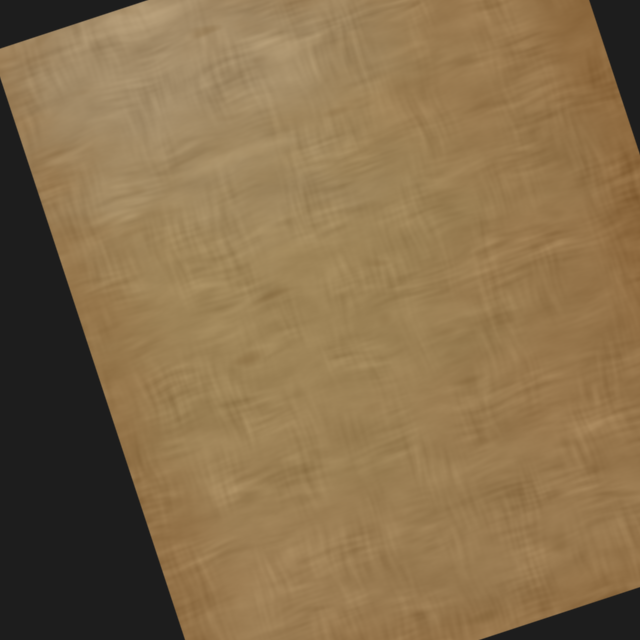
Reproduce this texture procedurally as a Shadertoy shader.

```glsl
// A tilted sheet of aged, fibrous tan paper lying on a near-black ground.

const vec3 GROUND = vec3(0.112);
const vec3 PAPER  = vec3(0.608, 0.487, 0.325);
const vec3 OLIVE  = vec3(0.618, 0.520, 0.345);
const vec3 PALE   = vec3(0.650, 0.565, 0.435);
const vec3 RUST   = vec3(0.535, 0.385, 0.215);
const vec3 STAIN  = vec3(0.430, 0.310, 0.150);

const float TILT = 0.3176;                      // radians, counterclockwise
const vec2 SHEET_MIN = vec2(0.2747, -0.2338);   // in tilted canvas units
const vec2 SHEET_MAX = vec2(1.1868, 0.8778);

const vec2 FIBRE_FREQ = vec2(20.0, 120.0);      // along, across
const float FIBRE_CONTRAST = 0.085;
const float CLOUD_CONTRAST = 0.085;
const float CREASE_CONTRAST = 0.075;

vec2 hashGradient(vec2 cell) {
    vec3 h = fract(cell.xyx * vec3(0.1031, 0.1030, 0.0973));
    h += dot(h, h.yzx + 33.33);
    float angle = 6.2832 * fract((h.x + h.y) * h.z);
    return vec2(cos(angle), sin(angle));
}

float gradientNoise(vec2 p) {
    vec2 i = floor(p), f = p - i;
    vec2 w = f * f * f * (f * (f * 6.0 - 15.0) + 10.0);
    float a = dot(hashGradient(i), f);
    float b = dot(hashGradient(i + vec2(1, 0)), f - vec2(1, 0));
    float c = dot(hashGradient(i + vec2(0, 1)), f - vec2(0, 1));
    float d = dot(hashGradient(i + vec2(1, 1)), f - vec2(1, 1));
    return mix(mix(a, b, w.x), mix(c, d, w.x), w.y);
}

float fbm(vec2 p) {
    float sum = 0.0, gain = 0.55;
    for (int i = 0; i < 5; i++) {
        sum += gain * gradientNoise(p);
        p = p * 2.03 + 17.3;
        gain *= 0.55;
    }
    return sum;
}

// Short streaks running along x, gathered in loose patches
float fibres(vec2 p) {
    float patches = smoothstep(-0.3, 0.4, gradientNoise(p * vec2(9.0, 14.0) + 5.0));
    float fine = gradientNoise(p * FIBRE_FREQ);
    float broad = gradientNoise(p * FIBRE_FREQ * vec2(0.7, 0.5) + 31.0);
    return patches * (0.65 * fine + 0.5 * broad);
}

float sheetDistance(vec2 p) {
    vec2 d = max(SHEET_MIN - p, p - SHEET_MAX);
    return max(d.x, d.y);
}

void mainImage(out vec4 fragColor, in vec2 fragCoord) {
    vec2 uv = fragCoord / iResolution.y;
    float pixel = 1.0 / iResolution.y;
    float c = cos(TILT), s = sin(TILT);
    vec2 p = vec2(c * uv.x + s * uv.y, c * uv.y - s * uv.x);
    float edge = sheetDistance(p);

    // Broad colour drift: olive middle, pale upper left, rusty margins
    float cloud = fbm(p * vec2(3.5, 6.0) + 8.0);
    float olive = smoothstep(0.6, 0.1, distance(uv, vec2(0.42, 0.58)) + 0.2 * cloud);
    float pale = smoothstep(0.5, 0.05, distance(uv, vec2(0.22, 0.95)) + 0.3 * cloud);
    float margin = smoothstep(-0.13, 0.0, edge + 0.10 * cloud) * (1.0 - 0.8 * pale);
    float right = smoothstep(0.55, 1.05, uv.x + 0.25 * cloud) * smoothstep(0.0, 0.5, uv.y);
    vec3 paper = mix(PAPER, OLIVE, 0.85 * olive);
    paper = mix(paper, PALE, 0.8 * pale);
    paper = mix(paper, RUST, clamp(0.4 * margin + 0.42 * right, 0.0, 0.75));

    // Soft mottling, stretched along the sheet
    vec2 warped = p + 0.012 * vec2(gradientNoise(p * 9.0), gradientNoise(p * 9.0 + 40.0));
    float mottle = fbm(warped * vec2(9.0, 20.0) + 60.0);
    float shade = CLOUD_CONTRAST * (0.5 * cloud + 0.8 * mottle);

    // Crossed fibres
    shade += FIBRE_CONTRAST * (fibres(warped) + 0.8 * fibres(warped.yx + 23.0));

    // Pale creases, strongest toward the upper left
    float ridge = gradientNoise(warped * vec2(5.0, 24.0) + 90.0);
    shade += CREASE_CONTRAST * smoothstep(0.15, 0.6, ridge) * (0.25 + 0.75 * pale);
    paper += shade * vec3(1.0, 1.0, 0.92);

    // Sparse brown stains
    float spot = gradientNoise(warped * vec2(13.0, 28.0) + 120.0) + 0.3 * mottle;
    paper = mix(paper, STAIN, 0.35 * smoothstep(0.36, 0.75, spot));

    float coverage = smoothstep(pixel, -pixel, edge);
    fragColor = vec4(mix(GROUND, paper, coverage), 1.0);
}
```
